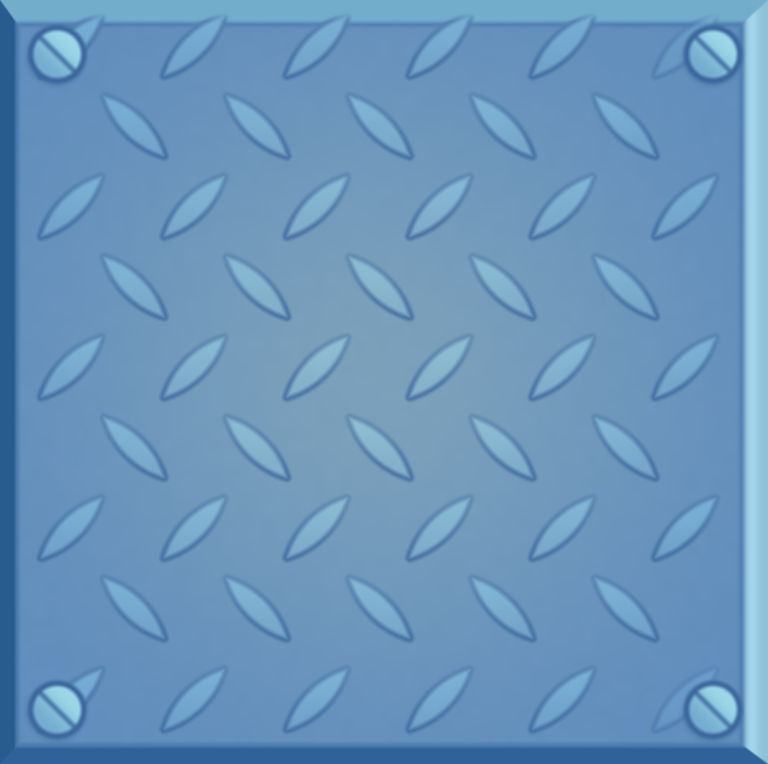
Give the GLSL for this texture, as a WebGL 1 fragment shader.

```glsl
precision mediump float;
// Blue steel tread plate: staggered raised lozenges, bevelled frame, four slotted screws.
uniform vec2 u_resolution;

#define PITCH vec2(0.1599, 0.1052)
#define FIRST vec2(0.0928, 0.0600)
#define ODD_SHIFT 0.0818
#define LAST_ROW 8.0
#define LAST_ROW_DROP 0.0140
#define LENS_HALF vec2(0.0138, 0.0550)
#define LENS_ROUND 0.0055
#define OUTLINE 0.0048
#define SCREW_CORNERS vec4(0.0745, 0.0710, 0.9285, 0.9290)
#define SCREW_RADIUS 0.0380
#define FRAME_WIDTHS vec4(0.021, 0.031, 0.029, 0.023)
#define SOFT 0.0036

const vec3 PLATE_CENTRE = vec3(0.482, 0.628, 0.732);
const vec3 PLATE_EDGE = vec3(0.383, 0.557, 0.740);
const vec3 LENS_GAIN = vec3(0.062, 0.098, 0.078);
const vec3 INK = vec3(0.235, 0.405, 0.620);
const vec3 BEVEL_LEFT = vec3(0.155, 0.355, 0.555);
const vec3 BEVEL_RIGHT = vec3(0.560, 0.755, 0.845);
const vec3 BEVEL_TOP = vec3(0.450, 0.680, 0.800);
const vec3 BEVEL_BOTTOM = vec3(0.180, 0.385, 0.600);
const vec3 SCREW_LIGHT = vec3(0.610, 0.840, 0.910);
const vec3 SCREW_SHADE = vec3(0.460, 0.680, 0.820);

float hash(vec2 p) {
  return fract(sin(dot(p, vec2(12.99, 78.23))) * 437.58);
}

float noise(vec2 p) {
  vec2 i = floor(p), f = fract(p);
  f = f * f * (3.0 - 2.0 * f);
  return mix(mix(hash(i), hash(i + vec2(1.0, 0.0)), f.x),
             mix(hash(i + vec2(0.0, 1.0)), hash(i + 1.0), f.x), f.y);
}

// Coverage of the inside of a distance field
float cover(float d) {
  return 1.0 - smoothstep(-SOFT, SOFT, d);
}

float bump(float x, float centre, float width) {
  float t = (x - centre) / width;
  return exp(-t * t);
}

// Signed distance to a pointed lens standing along y
float lensDistance(vec2 p, vec2 halfSize) {
  p = abs(p);
  float d = (halfSize.y * halfSize.y - halfSize.x * halfSize.x) / (2.0 * halfSize.x);
  float radius = d + halfSize.x;
  return (p.y - halfSize.y) * d > p.x * halfSize.y
    ? length(p - vec2(0.0, halfSize.y))
    : length(p + vec2(d, 0.0)) - radius;
}

vec3 plateColour(vec2 p) {
  float grain = noise(p * 60.0) - 0.5;
  return mix(PLATE_CENTRE, PLATE_EDGE, smoothstep(0.0, 0.62, distance(p, vec2(0.49))))
    + 0.007 * grain;
}

// Mitred frame, lit from the top right
vec3 addFrame(vec3 colour, vec2 p) {
  vec4 e = vec4(p.x, 1.0 - p.x, p.y, 1.0 - p.y) / FRAME_WIDTHS;
  float across = min(e.x, e.y), down = min(e.z, e.w), m = min(across, down);
  vec3 sides = mix(BEVEL_LEFT, BEVEL_RIGHT, step(0.5, p.x));
  vec3 ends = mix(BEVEL_TOP, BEVEL_BOTTOM, step(0.5, p.y));
  float isEnd = smoothstep(-0.1, 0.1, across - down);
  vec3 bevel = mix(sides, ends, isEnd);
  bevel += step(0.5, p.x) * (1.0 - isEnd) * 0.08 * bump(m, 0.65, 0.25);
  colour -= vec3(0.07, 0.06, 0.04) * bump(m, 1.1, 0.14);
  return mix(bevel, colour, smoothstep(0.82, 1.14, m));
}

// Raised lozenges, leaning right and left in alternate rows
vec3 addLenses(vec3 colour, vec3 plate, vec2 p) {
  float row = clamp(floor((p.y - FIRST.y) / PITCH.y + 0.5), 0.0, LAST_ROW);
  float odd = mod(row, 2.0);
  float startX = FIRST.x + odd * ODD_SHIFT;
  float column = clamp(floor((p.x - startX) / PITCH.x + 0.5), 0.0, 5.0 - odd);
  float endRow = step(LAST_ROW, row);
  vec2 centre = vec2(startX + column * PITCH.x,
                     FIRST.y + row * PITCH.y + endRow * LAST_ROW_DROP);
  vec2 q = p - centre;
  vec2 local = vec2(q.x, odd > 0.5 ? -q.y : q.y);
  local = vec2(local.x + local.y, local.x - local.y) * 0.7071;
  float d = lensDistance(local, LENS_HALF) - LENS_ROUND;
  float low = smoothstep(-0.045, 0.045, q.y);
  vec3 fill = plate + LENS_GAIN * mix(1.25, 0.65, low);
  vec3 rim = mix(plate, INK, mix(0.34, 0.80, low));
  vec3 lens = mix(rim, fill, 1.0 - smoothstep(-0.005, 0.003, d + OUTLINE));
  // The pair beside the right-hand screws is worn faint
  float worn = step(4.5, column) * max(endRow, step(row, 0.5));
  float strength = mix(1.0, 0.5, worn) * smoothstep(0.014, 0.030, p.y);
  return mix(colour, lens, cover(d) * strength);
}

vec3 addScrews(vec3 colour, vec2 p) {
  vec2 q = p - mix(SCREW_CORNERS.xy, SCREW_CORNERS.zw, step(0.5, p));
  float d = length(q) - SCREW_RADIUS;
  float shadow = cover((length(q - vec2(-0.001, 0.003)) - SCREW_RADIUS) * 0.5);
  colour = mix(colour, INK, 0.5 * shadow);
  float light = smoothstep(-0.035, 0.035, q.x - q.y);
  vec3 head = mix(SCREW_SHADE, SCREW_LIGHT, light);
  float slot = abs(q.x - q.y) * 0.7071 - 0.0032;
  head = mix(head, INK, 0.8 * cover(slot));
  head = mix(INK, head, cover(d + 0.0070));
  return mix(colour, head, cover(d));
}

void main() {
  vec2 p = gl_FragCoord.xy / u_resolution;
  p.y = 1.0 - p.y; // measure down from the top edge
  vec3 plate = plateColour(p);
  vec3 colour = addFrame(plate, p);
  colour = addLenses(colour, plate, p);
  colour = addScrews(colour, p);
  gl_FragColor = vec4(colour, 1.0);
}
```
